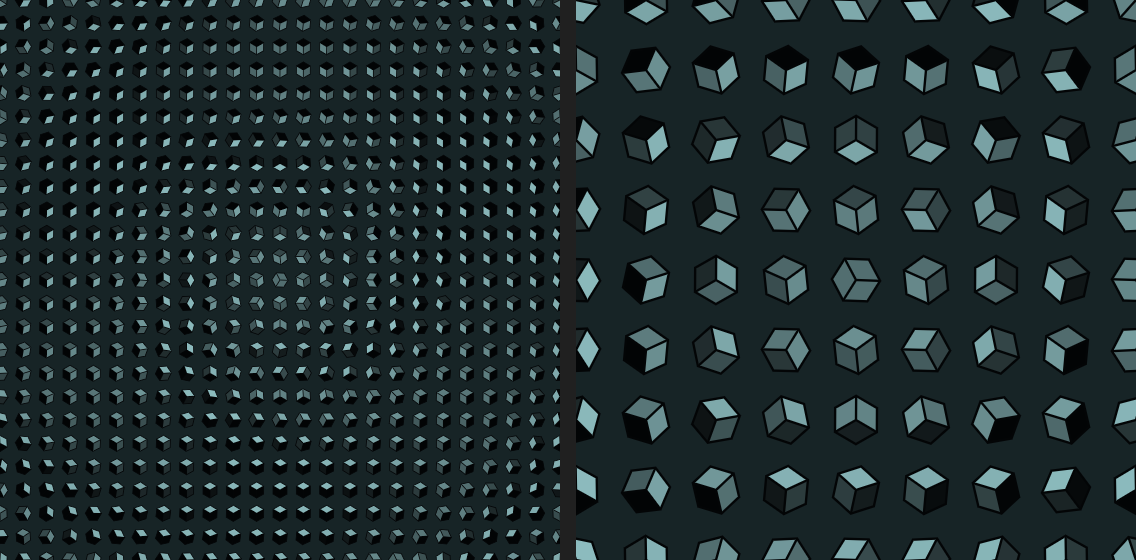
Left: the whole. Right: its middle third, enlarged.
This pattern is drawn by a Shadertoy shader. Its source:

```glsl
const float CELLS = 24.0;           // cubes per canvas height
const float CUBE_RADIUS = 0.345;    // centre to corner, in cells
const float LINE_WIDTH = 0.034;     // in cells
const float LIGHT_HEIGHT = 4.0;     // above the middle, in cells
const float CALM_RADIUS = 9.5;      // ring of cubes that stand upright
const float TWIST_DEGREES = 2.19;
const float TWIST_POWER = 2.2;
const float CORE_SOFTNESS = 0.3;    // rounds the twist off at the middle
const vec3 BACKGROUND = vec3(0.09, 0.14, 0.15);
const vec3 LIT = vec3(0.55, 0.735, 0.745);
const vec3 UNLIT = vec3(0.008, 0.014, 0.018);
const vec3 INK = vec3(0.012, 0.02, 0.025);

vec2 polar(float angle) {
    return vec2(cos(angle), sin(angle));
}

// Clockwise turn that speeds up away from the calm ring.
float twist(vec2 cell) {
    float r = sqrt(dot(cell, cell) + CORE_SOFTNESS);
    return -radians(TWIST_DEGREES * pow(abs(r - CALM_RADIUS), TWIST_POWER));
}

float hexagon(vec2 p, float radius) {
    p = abs(p);
    return max(p.x, 0.5 * p.x + 0.866 * p.y) - 0.866 * radius;
}

float spoke(vec2 p, vec2 dir, float len) {
    return length(p - dir * clamp(dot(p, dir), 0.0, len));
}

float coverage(float dist, float pixel) {
    return clamp(0.5 - dist / pixel, 0.0, 1.0);
}

void mainImage(out vec4 fragColor, in vec2 fragCoord) {
    float pixel = CELLS / iResolution.y;
    vec2 p = (fragCoord - 0.5 * iResolution.xy) * pixel;
    vec2 cell = floor(p + 0.5);
    vec2 local = p - cell;

    float turn = twist(cell);
    vec3 light = normalize(vec3(-cell, LIGHT_HEIGHT));

    // Three visible faces, each a third of the hexagon
    float nearest = -1.0;
    float shade = 0.0;
    float edge = 1.0;
    for (int i = 0; i < 3; i++) {
        vec2 dir = polar(turn + radians(90.0 + 120.0 * float(i)));
        float facing = dot(local, dir);
        if (facing > nearest) {
            nearest = facing;
            vec3 normal = vec3(dir * sqrt(2.0 / 3.0), sqrt(1.0 / 3.0));
            shade = max(dot(normal, light), 0.0);
        }
        edge = min(edge, spoke(local, -dir, CUBE_RADIUS));
    }

    // Silhouette in the frame of the turned cube
    vec2 axis = polar(turn);
    vec2 turned = vec2(dot(local, axis), dot(local, vec2(-axis.y, axis.x)));
    float outline = hexagon(turned, CUBE_RADIUS);
    edge = min(edge, abs(outline));

    vec3 color = mix(BACKGROUND, mix(UNLIT, LIT, shade), coverage(outline, pixel));
    color = mix(color, INK, coverage(edge - 0.5 * LINE_WIDTH, pixel));
    fragColor = vec4(color, 1.0);
}
```
